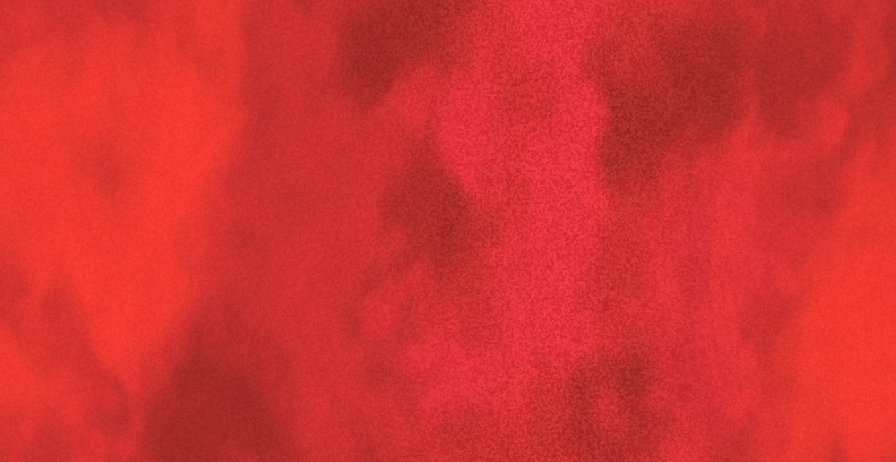
This texture is drawn by a Shadertoy shader. Its source:

```glsl
const vec3 MID_RED  = vec3(0.795, 0.188, 0.188);
const vec3 DARK_RED = vec3(0.680, 0.172, 0.165);
const vec3 CRIMSON  = vec3(0.875, 0.193, 0.238);
const vec3 ORANGE   = vec3(0.930, 0.222, 0.192);

const float WARP_AMOUNT   = 0.035;
const float CLOUD_SCALE   = 5.0;
const float CLOUD_AMOUNT  = 1.1;
const float CLOUD_SOFT    = 6.0;
const float GRAIN_SCALE   = 235.0;
const float GRAIN_CRISP   = 11.0;
const float GRAIN_QUIET   = 0.045;
const float GRAIN_STRONG  = 0.120;
const float LEFT_SEAM     = 0.275;
const float RIGHT_SEAM    = 0.668;

// Soft patches: centre xy, radius zw, in fractions of the canvas
const int PATCHES = 7;
const vec4 GLOWS[PATCHES] = vec4[PATCHES](
    vec4(0.04, 0.62, 0.10, 0.38), vec4(0.17, 0.75, 0.07, 0.30),
    vec4(0.25, 0.92, 0.06, 0.26), vec4(0.01, 0.18, 0.06, 0.14),
    vec4(1.02, 0.60, 0.07, 0.60), vec4(0.95, 0.22, 0.11, 0.24),
    vec4(0.17, 0.45, 0.06, 0.14));
const vec4 PINKS[PATCHES] = vec4[PATCHES](
    vec4(0.62, 0.96, 0.05, 0.15), vec4(0.53, 0.68, 0.05, 0.13),
    vec4(0.64, 0.60, 0.04, 0.28), vec4(0.61, 0.34, 0.06, 0.15),
    vec4(0.53, 0.16, 0.05, 0.10), vec4(0.83, 0.50, 0.09, 0.13),
    vec4(0.80, 0.22, 0.09, 0.18));
const vec4 SHADES[PATCHES] = vec4[PATCHES](
    vec4(0.48, 0.52, 0.05, 0.16), vec4(0.45, 0.24, 0.05, 0.24),
    vec4(0.45, 0.91, 0.09, 0.14), vec4(0.71, 0.70, 0.06, 0.16),
    vec4(0.86, 0.86, 0.12, 0.17), vec4(0.69, 0.12, 0.06, 0.22),
    vec4(0.21, 0.12, 0.12, 0.15));

vec3 hash3(vec2 cell) {
    vec3 q = fract(cell.xyx * vec3(0.1031, 0.1030, 0.0973));
    q += dot(q, q.yxz + 33.33);
    return fract((q.xxy + q.yzz) * q.zyx);
}

// Cellular noise with blended cell values; crisp sets how hard the borders are
float cellNoise(vec2 p, float crisp) {
    vec2 base = floor(p);
    float total = 0.0, weights = 0.0;
    for (int y = -1; y <= 1; y++)
    for (int x = -1; x <= 1; x++) {
        vec2 cell = base + vec2(x, y);
        vec3 h = hash3(cell + 40.0);
        vec2 d = cell + h.xy - p;
        float w = exp(-crisp * dot(d, d));
        total += w * h.z;
        weights += w;
    }
    return total / weights;
}

// Layered sines bend the patch outlines
vec2 sineWarp(vec2 p) {
    vec2 offset = vec2(0.0);
    float freq = 5.0, amp = 1.0;
    for (int i = 0; i < 5; i++) {
        offset += amp * sin(freq * p.yx + offset.yx * 1.5 + vec2(1.3, 4.1) * float(i));
        freq *= 1.9;
        amp *= 0.58;
    }
    return offset;
}

// Clouds of three sizes, stretched along the vertical
float clouds(vec2 p) {
    float sum = 0.0, amp = 0.5;
    vec2 q = p * CLOUD_SCALE * vec2(1.3, 0.8);
    for (int i = 0; i < 3; i++) {
        sum += amp * (cellNoise(q, CLOUD_SOFT) - 0.5);
        q = q * 2.1 + 17.0;
        amp *= 0.6;
    }
    return CLOUD_AMOUNT * sum;
}

float softUnion(vec4 patches[PATCHES], vec2 uv) {
    float outside = 1.0;
    for (int i = 0; i < PATCHES; i++) {
        vec2 d = (uv - patches[i].xy) / patches[i].zw;
        outside *= 1.0 - 0.95 * exp(-dot(d, d));
    }
    return 1.0 - outside;
}

void mainImage(out vec4 fragColor, in vec2 fragCoord) {
    vec2 uv = fragCoord / iResolution.xy;
    vec2 p = fragCoord / iResolution.y;
    vec2 warp = sineWarp(p);
    vec2 bent = uv + WARP_AMOUNT * warp * vec2(0.4, 0.8);
    float cloud = clouds(p + 0.02 * warp);

    // Patch strengths, cut by two upright seams
    float leftCut = smoothstep(LEFT_SEAM - 0.02, LEFT_SEAM + 0.015, uv.x)
                  * (1.0 - smoothstep(0.6, 0.8, uv.x));
    float rightCut = smoothstep(RIGHT_SEAM - 0.01, RIGHT_SEAM + 0.01, uv.x);
    float glow = smoothstep(0.05, 0.88, softUnion(GLOWS, bent) + 0.8 * cloud);
    float pink = smoothstep(0.12, 0.95, softUnion(PINKS, bent) + 1.3 * cloud);
    float shade = smoothstep(0.05, 0.95, softUnion(SHADES, bent) - 1.1 * cloud);
    glow *= 1.0 - 0.9 * leftCut;
    pink *= 1.0 - 0.4 * rightCut;

    vec3 color = mix(MID_RED, DARK_RED, shade);
    color = mix(color, CRIMSON, pink);
    color = mix(color, ORANGE, glow);
    color += 0.10 * cloud * vec3(1.0, 0.2, 0.2);

    // Fine sparkle, strongest around the crimson column
    float sparkle = exp(-pow((uv.x - 0.62) / 0.17, 2.0));
    float grain = cellNoise(p * GRAIN_SCALE, GRAIN_CRISP) - 0.5;
    color += grain * mix(GRAIN_QUIET, GRAIN_STRONG, sparkle) * vec3(1.0, 0.75, 0.75);

    fragColor = vec4(clamp(color, 0.0, 1.0), 1.0);
}
```
